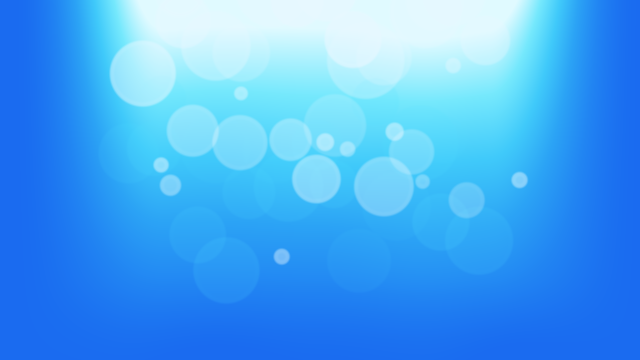
Give the GLSL for this background, as a Shadertoy shader.

```glsl
// Blue underwater-like glow: white light from above with soft bokeh discs.

// Light ramp from deep blue to near white, evenly spaced
const vec3 RAMP[6] = vec3[6](
    vec3(0.10, 0.42, 0.94), vec3(0.13, 0.52, 0.95), vec3(0.17, 0.64, 0.96),
    vec3(0.25, 0.79, 0.98), vec3(0.46, 0.91, 0.99), vec3(0.88, 0.98, 1.00));
const vec3 DISC_WHITE = vec3(0.91, 0.97, 1.00);
const vec3 DISC_CYAN = vec3(0.32, 0.88, 1.00);

const float LIGHT_GAIN = 1.1;       // brightness at the top edge
const float BEAM_CENTER = 0.02;     // horizontal middle of the light
const float BEAM_INNER = 0.45;      // half width of full light
const float BEAM_OUTER = 0.87;      // half width where light ends
const float HAZE_AMOUNT = 0.06;
const float HAZE_SCALE = 3.5;
const float EDGE_SOFTNESS = 0.004;
const float RIM_WIDTH = 0.008;
const float RIM_GAIN = 0.12;

float hash(float n) {
    return fract(sin(n * 127.1) * 43758.5453);
}

float hash2(vec2 p) {
    return hash(p.x + p.y * 57.0);
}

float valueNoise(vec2 p) {
    vec2 cell = floor(p);
    vec2 f = fract(p);
    f = f * f * (3.0 - 2.0 * f);
    float low = mix(hash2(cell), hash2(cell + vec2(1, 0)), f.x);
    float high = mix(hash2(cell + vec2(0, 1)), hash2(cell + vec2(1, 1)), f.x);
    return mix(low, high, f.y);
}

// Light level: strong at the top, fading down and towards both sides
float lightLevel(vec2 p) {
    float rise = LIGHT_GAIN * p.y * smoothstep(-0.15, 0.25, p.y);
    float beam = 1.0 - smoothstep(BEAM_INNER, BEAM_OUTER, abs(p.x - BEAM_CENTER));
    float haze = HAZE_AMOUNT * (valueNoise(p * HAZE_SCALE + 20.0) - 0.5);
    return (rise + haze) * beam;
}

vec3 rampColor(float level) {
    vec3 color = RAMP[0];
    for (int i = 1; i < 6; i++) {
        color = mix(color, RAMP[i], clamp(level * 5.0 - float(i - 1), 0.0, 1.0));
    }
    return color;
}

// Coverage of a flat disc with a slightly brighter rim
float disc(vec2 p, vec2 center, float radius) {
    float d = length(p - center) - radius;
    float soft = max(EDGE_SOFTNESS, 1.0 / iResolution.y);
    float fill = 1.0 - smoothstep(-soft, soft, d);
    float rim = 1.0 - smoothstep(0.0, RIM_WIDTH, abs(d + RIM_WIDTH));
    return fill * (1.0 + RIM_GAIN * rim);
}

// Discs spread evenly across a box, with random height, size and opacity
vec3 bokeh(vec3 color, vec2 p, vec3 tint, int count, float seed,
           vec2 xRange, vec2 yRange, vec2 radii, vec2 alphas) {
    for (int i = 0; i < count; i++) {
        float id = seed + float(i) * 4.0;
        float slot = (float(i) + hash(id)) / float(count);
        vec2 center = vec2(mix(xRange.x, xRange.y, slot),
                           mix(yRange.x, yRange.y, hash(id + 1.0)));
        float radius = mix(radii.x, radii.y, hash(id + 2.0));
        float alpha = mix(alphas.x, alphas.y, hash(id + 3.0));
        color = mix(color, tint, alpha * disc(p, center, radius));
    }
    return color;
}

void mainImage(out vec4 fragColor, in vec2 fragCoord) {
    // Height runs from 0 to 1, x is centred
    vec2 p = vec2(fragCoord.x - 0.5 * iResolution.x, fragCoord.y) / iResolution.y;

    // Background glow
    vec3 color = rampColor(lightLevel(p));

    // Faint cyan discs deep in the blue
    color = bokeh(color, p, DISC_CYAN, 18, 11.0, vec2(-0.55, 0.45),
                  vec2(0.18, 0.75), vec2(0.06, 0.11), vec2(0.04, 0.14));
    // Large bright discs along the top
    color = bokeh(color, p, DISC_WHITE, 15, 205.0, vec2(-0.52, 0.50),
                  vec2(0.78, 1.04), vec2(0.065, 0.11), vec2(0.20, 0.60));
    // Medium discs in the middle
    color = bokeh(color, p, DISC_WHITE, 8, 402.0, vec2(-0.40, 0.46),
                  vec2(0.42, 0.68), vec2(0.045, 0.09), vec2(0.18, 0.48));
    // Small sparks
    color = bokeh(color, p, DISC_WHITE, 10, 603.0, vec2(-0.55, 0.60),
                  vec2(0.27, 0.82), vec2(0.012, 0.034), vec2(0.22, 0.50));

    fragColor = vec4(color, 1.0);
}
```
